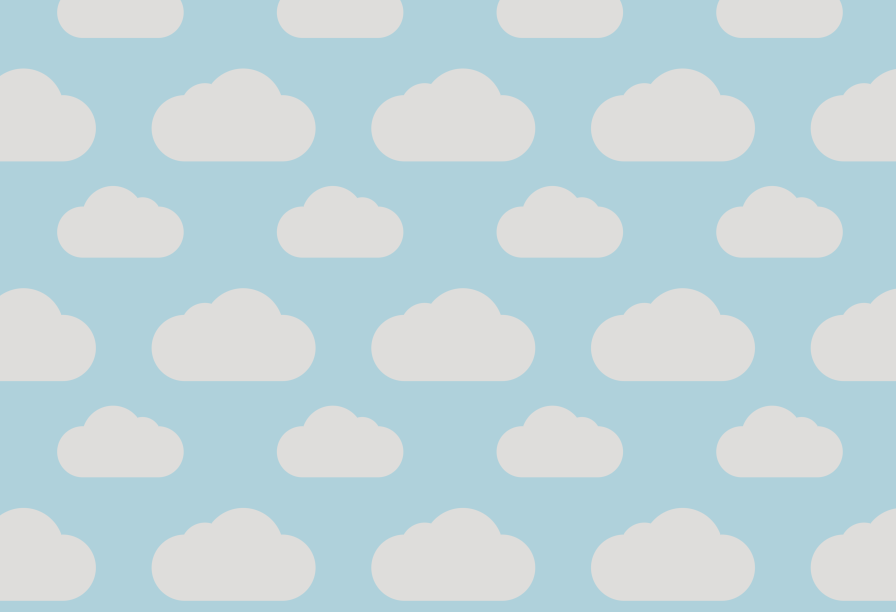
Write a WebGL 2 fragment shader that draws this pattern.

```glsl
#version 300 es
precision highp float;
// Flat pale clouds on a soft blue sky: rows of large clouds alternate with smaller mirrored ones.

// Lengths are fractions of the canvas width.
#define PERIOD 0.2452
#define LARGE_BASE vec2(0.2607, 0.0125)
#define SMALL_BASE vec2(0.1344, 0.1503)
#define LARGE_HALF_WIDTH 0.0915
#define SMALL_HALF_WIDTH 0.0706
#define SKY_COLOR vec3(0.686, 0.820, 0.859)
#define CLOUD_COLOR vec3(0.871, 0.867, 0.859)

uniform vec2 u_resolution;
out vec4 fragColor;

float circleDistance(vec2 p, vec2 center, float radius) {
  return length(p - center) - radius;
}

// Cloud of half width 1, standing on y = 0 and centred on x = 0.
float cloudDistance(vec2 p) {
  const float bodyRadius = 0.404;
  float reach = 1.0 - bodyRadius;
  vec2 onAxis = vec2(clamp(p.x, -reach, reach), bodyRadius);
  float body = length(p - onAxis) - bodyRadius;
  float mainPuff = circleDistance(p, vec2(0.117, 0.642), 0.491);
  float sidePuff = circleDistance(p, vec2(-0.349, 0.659), 0.295);
  return min(body, min(mainPuff, sidePuff));
}

// Repeats one cloud on a square grid; facing is 1 or -1 (mirrored).
float cloudGrid(vec2 p, vec2 base, float halfWidth, float facing) {
  const vec2 cellOffset = vec2(0.5, 0.25);
  vec2 cell = fract((p - base) / PERIOD + cellOffset) - cellOffset;
  vec2 local = cell * PERIOD / halfWidth;
  local.x *= facing;
  return cloudDistance(local) * halfWidth;
}

void main() {
  vec2 p = gl_FragCoord.xy / u_resolution.x;
  float pixel = 1.0 / u_resolution.x;

  float large = cloudGrid(p, LARGE_BASE, LARGE_HALF_WIDTH, 1.0);
  float small = cloudGrid(p, SMALL_BASE, SMALL_HALF_WIDTH, -1.0);

  // One-pixel soft edge
  float coverage = 1.0 - smoothstep(-0.7 * pixel, 0.7 * pixel, min(large, small));
  fragColor = vec4(mix(SKY_COLOR, CLOUD_COLOR, coverage), 1.0);
}
```
